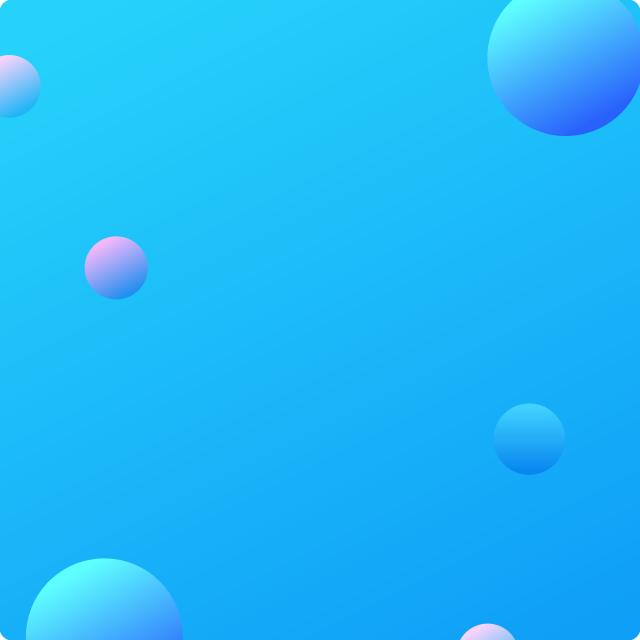
This background is drawn by a WebGL 2 fragment shader. Its source:

```glsl
#version 300 es
precision highp float;

uniform vec2 u_resolution;
out vec4 fragColor;

const vec3 SKY_LIGHT = vec3(0.149, 0.825, 0.98);
const vec3 SKY_DEEP = vec3(0.06, 0.625, 0.97);
const vec3 CYAN = vec3(0.37, 1.0, 1.0);
const vec3 ROYAL = vec3(0.16, 0.38, 0.985);
const vec3 PINK = vec3(0.96, 0.72, 0.985);
const vec3 AZURE = vec3(0.14, 0.56, 0.94);
const vec3 PALE_PINK = vec3(0.98, 0.83, 0.985);
const vec3 AQUA = vec3(0.13, 0.71, 0.965);
const vec3 BUBBLE_TOP = vec3(0.25, 0.82, 1.0);
const vec3 BUBBLE_BASE = vec3(0.03, 0.53, 0.94);

const vec2 SLANT = vec2(0.48, -0.877);
const vec2 DOWN = vec2(0.0, -1.0);

// Antialiased coverage of a signed distance
float coverage(float dist, float pixel) {
    return clamp(0.5 - dist / pixel, 0.0, 1.0);
}

float roundedBox(vec2 p, vec2 halfSize, float radius) {
    vec2 q = abs(p) - halfSize + radius;
    return length(max(q, 0.0)) + min(max(q.x, q.y), 0.0) - radius;
}

// Two-colour ramp along a direction, p in -1..1
vec3 ramp(vec2 p, vec2 direction, vec3 from, vec3 to) {
    float t = 0.5 + 0.5 * dot(p, direction) / 0.9;
    return mix(from, to, clamp(t, 0.0, 1.0));
}

// Disc filled with a ramp, laid over the base colour
vec3 ball(vec3 base, vec2 p, vec2 center, float radius, vec2 direction,
          vec3 from, vec3 to, float pixel) {
    vec2 local = p - center;
    vec3 fill = ramp(local / radius, direction, from, to);
    return mix(base, fill, coverage(length(local) - radius, pixel));
}

void main() {
    vec2 uv = gl_FragCoord.xy / u_resolution;
    float pixel = 1.0 / min(u_resolution.x, u_resolution.y);

    // Diagonal sky
    float t = dot(uv - 0.5, vec2(0.45, -0.89)) / 1.2 + 0.5;
    vec3 color = mix(SKY_LIGHT, SKY_DEEP, clamp(t, 0.0, 1.0));

    // Large balls
    color = ball(color, uv, vec2(0.884, 0.910), 0.1225, SLANT, CYAN, ROYAL, pixel);
    color = ball(color, uv, vec2(0.163, 0.005), 0.1225, SLANT, CYAN, ROYAL, pixel);

    // Small balls
    color = ball(color, uv, vec2(0.1816, 0.5814), 0.0493, SLANT, PINK, AZURE, pixel);
    color = ball(color, uv, vec2(0.0145, 0.865), 0.049, SLANT, PALE_PINK, AQUA, pixel);
    color = ball(color, uv, vec2(0.762, -0.0234), 0.049, SLANT, PALE_PINK, AQUA, pixel);
    color = ball(color, uv, vec2(0.827, 0.3138), 0.0558, DOWN, BUBBLE_TOP, BUBBLE_BASE, pixel);

    // White rounded corners
    float card = roundedBox(uv - 0.5, vec2(0.5), 0.019);
    color = mix(vec3(1.0), color, coverage(card - 0.5 * pixel, pixel));

    fragColor = vec4(color, 1.0);
}
```
